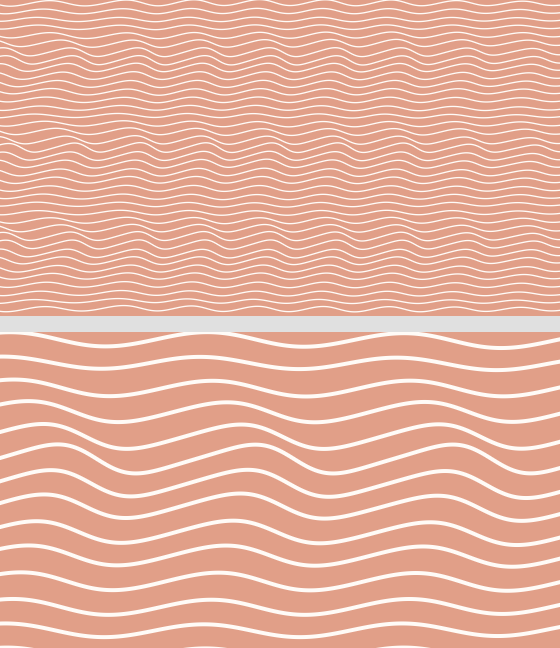
Top, the full canvas; bottom, a detail of the centre.
This pattern is drawn by a WebGL 1 fragment shader. Its source:

```glsl
precision highp float;
// Thin pale wavy lines stacked on coral, swelling and calming in three bands.

uniform vec2 u_resolution;

#define LINE_COUNT 39.0
#define SPACING 0.02546
#define TOP_MARGIN 0.0104
#define LINE_WIDTH 0.0042
#define WAVELENGTH 0.2083
#define CREST_X 0.831
#define CALM_HEIGHT 0.0062
#define SWELL_HEIGHT 0.0152
#define BAND_LINES 11.5
#define DRIFT 0.0045
#define CORAL vec3(0.882, 0.624, 0.533)
#define CREAM vec3(1.0, 0.985, 0.97)

const float TAU = 6.2831853;

float hash(vec2 p) {
    vec3 q = fract(p.xyx * 0.1031);
    q += dot(q, q.yzx + 33.33);
    return fract((q.x + q.y) * q.z);
}

float noise(vec2 p) {
    vec2 cell = floor(p);
    vec2 f = fract(p);
    f = f * f * (3.0 - 2.0 * f);
    float low = mix(hash(cell), hash(cell + vec2(1.0, 0.0)), f.x);
    float high = mix(hash(cell + vec2(0.0, 1.0)), hash(cell + 1.0), f.x);
    return mix(low, high, f.y);
}

// 1 on the strongest line of a band, falling to 0 on its calmest line.
float bandSwell(float index) {
    float u = fract((index - 18.0) / BAND_LINES);
    return u < 0.66 ? 1.0 - u / 0.66 : (u - 0.66) / 0.34;
}

// Depth of a line below the top edge at x.
float lineDepth(float index, float x, float aspect) {
    float swell = bandSwell(index);
    float left = 1.0 - smoothstep(0.0, 0.5, x);
    float right = smoothstep(aspect - 0.6, aspect, x);

    // Crests slide sideways through a band, most of all at the left edge.
    float shift = mix(-0.03, 0.018, swell) - 0.08 * left * (1.0 - swell);
    float phase = TAU * (x - CREST_X - shift) / WAVELENGTH;
    phase -= 0.35 * swell * cos(phase);

    float height = mix(CALM_HEIGHT, SWELL_HEIGHT, swell);
    height *= 1.0 - 0.3 * right - 0.1 * left;
    float drift = DRIFT * (noise(vec2(x * 2.5 + 7.0, index * 0.45 + 3.0)) - 0.5);
    float jitter = 0.0025 * (hash(vec2(index + 5.0, 11.0)) - 0.5);
    return TOP_MARGIN + SPACING * index + jitter + drift - height * cos(phase);
}

void main() {
    vec2 p = gl_FragCoord.xy / u_resolution.y;
    float aspect = u_resolution.x / u_resolution.y;
    float pixel = 1.0 / u_resolution.y;
    float depth = 1.0 - p.y;
    float nearest = floor((depth - TOP_MARGIN) / SPACING + 0.5);

    // Only the neighbouring lines can reach this point.
    float coverage = 0.0;
    for (int k = -2; k <= 2; k++) {
        float index = nearest + float(k);
        if (index < 0.0 || index >= LINE_COUNT) continue;
        float y = lineDepth(index, p.x, aspect);
        float slope = (lineDepth(index, p.x + 0.001, aspect) - y) / 0.001;
        float dist = abs(depth - y) / sqrt(1.0 + slope * slope);
        float ink = clamp(0.5 + (0.5 * LINE_WIDTH - dist) / pixel, 0.0, 1.0);
        coverage = max(coverage, ink);
    }

    gl_FragColor = vec4(mix(CORAL, CREAM, coverage), 1.0);
}
```
